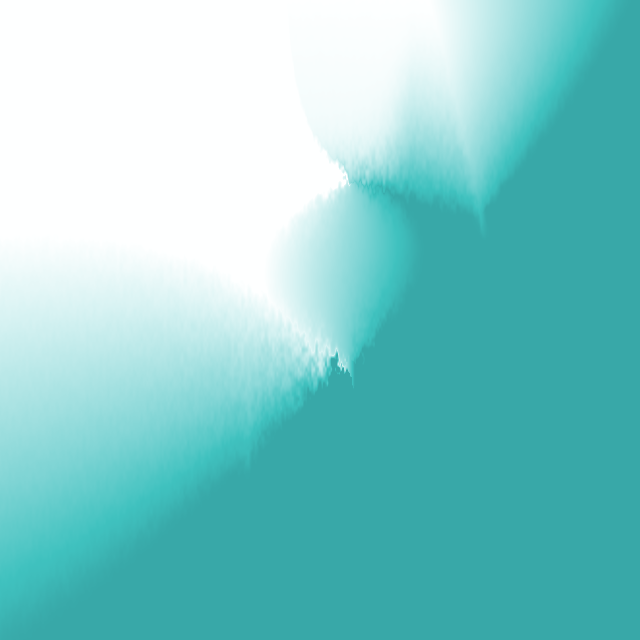
Reproduce this background procedurally as a WebGL 1 fragment shader.

```glsl
precision highp float;
// Draws a white glow folding into teal along soft, vertically frayed cusps.
uniform vec2 u_resolution;

float hash(vec2 p) {
  return fract(sin(dot(p, vec2(127.1, 311.7))) * 43758.55);
}

float noise(vec2 p) {
  vec2 i = floor(p), f = fract(p);
  f = f * f * (3.0 - 2.0 * f);
  return mix(mix(hash(i), hash(i + vec2(1.0, 0.0)), f.x),
             mix(hash(i + vec2(0.0, 1.0)), hash(i + 1.0), f.x), f.y);
}

float ramp(float start, float end, float v) {
  return clamp((v - start) / (end - start), 0.0, 1.0);
}

// Lower left slope: shade deepens downward and narrows toward the centre.
float lowerSlope(float x, float depth) {
  float start = 0.37 + 0.19 * pow(x / 0.53, 3.0);
  float end = 1.03 - 0.62 * x - 0.45 * x * x + 0.025 * exp(-70.0 * abs(x - 0.388));
  return ramp(start, max(end, start + 0.015), depth);
}

// Middle bulge: shade deepens rightward between two pinched points.
float middleBulge(float x, float depth) {
  float s = ramp(0.28, 0.566, depth);
  float bump = pow(4.0 * s * (1.0 - s), 0.8);
  float above = max(0.28 - depth, 0.0);
  float start = 0.53 + 0.015 * (1.0 - s) - 0.125 * bump - 0.1 * (1.0 - exp(-12.0 * above));
  float end = 0.555 + 0.15 * bump * (1.0 - 0.6 * s);
  return ramp(start, end, x);
}

// Upper folds: a downward slope meets a rightward one along a bright ridge.
float upperFolds(float x, float depth) {
  float ridge = 0.67 + 0.29 * depth - 0.15 * depth * depth;
  float reach = depth / mix(0.297, 0.345, ramp(0.56, 0.73, x));
  float power = mix(10.0, 2.1, smoothstep(0.53, 0.65, x));
  float left = min(1.0, 0.08 * reach + 0.95 * pow(min(reach, 1.1), power));
  float base = pow(min(depth / 0.378, 1.0), 1.8);
  float edge = max(0.99 - 0.5 * depth - 0.6 * depth * depth, ridge + 0.01);
  float right = mix(base, 1.0, ramp(ridge, edge, x));
  return mix(left, right, smoothstep(ridge - 0.018, ridge + 0.008, x));
}

vec3 tealPalette(float t) {
  vec3 c = mix(vec3(0.995, 1.0, 1.0), vec3(0.84, 0.95, 0.95), ramp(0.0, 0.2, t));
  c = mix(c, vec3(0.67, 0.89, 0.89), ramp(0.2, 0.4, t));
  c = mix(c, vec3(0.49, 0.83, 0.83), ramp(0.4, 0.6, t));
  c = mix(c, vec3(0.25, 0.76, 0.75), ramp(0.6, 0.82, t));
  return mix(c, vec3(0.22, 0.66, 0.66), smoothstep(0.8, 1.0, t));
}

void main() {
  vec2 uv = gl_FragCoord.xy / u_resolution;

  // Fine vertical streaks, strongest around the two pinched points.
  float streak = 0.6 * noise(uv * vec2(190.0, 55.0)) + 0.4 * noise(uv * vec2(330.0, 130.0)) - 0.5;
  float fray = 0.016 + 0.05 * exp(-9.0 * distance(uv, vec2(0.52, 0.435)))
             + 0.025 * exp(-25.0 * distance(uv, vec2(0.56, 0.72)));
  float depth = max(1.0 - uv.y + streak * fray, 0.0);

  float upper = min(middleBulge(uv.x, depth), upperFolds(uv.x, depth));
  float shade = max(lowerSlope(uv.x, depth), upper);
  gl_FragColor = vec4(tealPalette(shade), 1.0);
}
```
